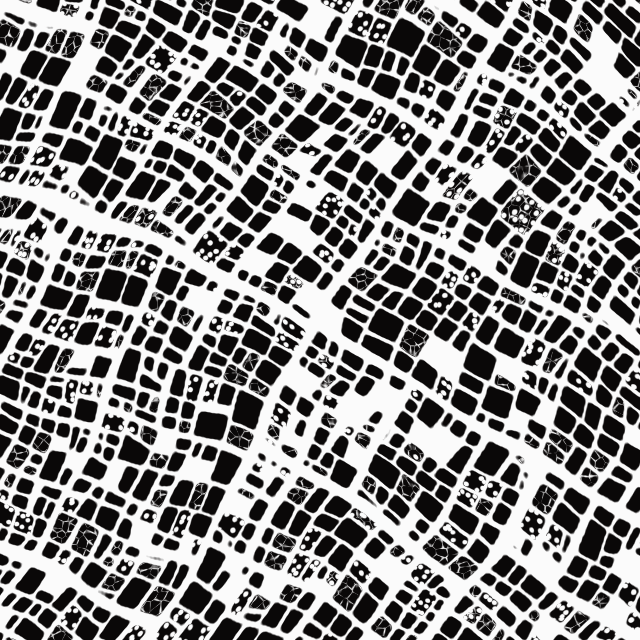
Reproduce this pattern procedurally as a WebGL 1 fragment shader.

```glsl
precision highp float;
uniform vec2 u_resolution;

const vec3 INK = vec3(0.04, 0.03, 0.03);
const vec3 PAPER = vec3(0.985);
const float EXTENT = 0.9;      // half size of the root block
const float ROUNDING = 0.007;  // softness of block corners
const float EDGE = 0.0014;     // half width of the edge ramp

float hash(float x) {
  return fract(sin(x * 127.1 + 3.7) * 4375.85);
}

vec2 hash2(vec2 p) {
  vec2 q = vec2(dot(p, vec2(127.1, 311.7)), dot(p, vec2(269.5, 183.3)));
  return fract(sin(q) * 4375.85);
}

float smoothMin(float a, float b, float k) {
  float h = max(k - abs(a - b), 0.0) / k;
  return min(a, b) - h * h * k * 0.25;
}

// Layered sines, roughly -1 to 1
float ripple(vec2 p) {
  return 0.5 * sin(p.x + 1.7 * sin(p.y * 0.8))
       + 0.3 * sin(p.y * 1.9 - p.x * 0.7 + 2.0)
       + 0.2 * sin(p.x * 3.1 + p.y * 2.3);
}

// Distances to the nearest and second nearest feature point
vec2 cellular(vec2 p) {
  vec2 cell = floor(p);
  vec2 nearest = vec2(8.0);
  for (int y = -1; y <= 1; y++) {
    for (int x = -1; x <= 1; x++) {
      vec2 c = cell + vec2(float(x), float(y));
      float d = length(c + hash2(c) - p);
      nearest.y = min(nearest.y, max(nearest.x, d));
      nearest.x = min(nearest.x, d);
    }
  }
  return nearest;
}

// Slanted street directions that bend gently over the canvas
vec2 streetSpace(vec2 uv) {
  vec2 p = uv - 0.5;
  p.y += 0.2 * p.x * p.x;
  p += 0.016 * vec2(sin(p.y * 9.0 + 1.0), sin(p.x * 10.0 + p.y * 4.0));
  p += 0.004 * vec2(sin(p.y * 31.0 + p.x * 9.0), sin(p.x * 27.0 - p.y * 11.0));
  float angle = 0.52;
  float c = cos(angle), s = sin(angle);
  return vec2(c * p.x - s * p.y, s * p.x + c * p.y);
}

float streetHalfWidth(float seed, float span, vec2 p) {
  float lane = mix(0.0021, 0.0036, hash(seed + 0.31));
  float avenue = mix(0.003, 0.012, hash(seed + 0.47));
  float wide = max(smoothstep(0.15, 0.4, span), step(0.9, hash(seed + 0.59)) * 0.6);
  return mix(lane, avenue, wide) * (1.0 + 0.3 * ripple(p * 24.0));
}

// Recursive splitting into blocks: x = inner distance, y = block seed
vec2 blocks(vec2 p, float seed) {
  vec2 lo = vec2(-EXTENT), hi = vec2(EXTENT);
  float d = 0.1;
  for (int i = 0; i < 15; i++) {
    vec2 size = hi - lo;
    float span = max(size.x, size.y);
    if (span < mix(0.034, 0.062, hash(seed + 0.73))) break;

    vec2 axis = size.x * mix(0.8, 1.25, hash(seed + 0.17)) > size.y ? vec2(1.0, 0.0) : vec2(0.0, 1.0);
    float middle = dot(mix(lo, hi, mix(0.36, 0.64, hash(seed + 0.23))), axis);
    float tilt = (hash(seed + 0.83) - 0.5) * 0.4 * (1.0 - smoothstep(0.05, 0.18, span));
    float side = dot(p, axis) - middle - tilt * dot(p - 0.5 * (lo + hi), axis.yx);

    d = smoothMin(d, abs(side) - streetHalfWidth(seed, span, p), ROUNDING);
    if (side > 0.0) lo = mix(lo, vec2(middle), axis);
    else hi = mix(hi, vec2(middle), axis);
    seed = hash(seed * 3.0 + step(0.0, side) * 0.37 + 0.11);
  }
  return vec2(d, seed);
}

// Round bites, hairline cracks and empty lots on some blocks
float wear(float d, float seed, vec2 p) {
  vec2 grain = cellular(p * 75.0);
  float bite = (grain.x - 0.3) / 75.0;
  float crack = (grain.y - grain.x) / 150.0 - 0.0002 + 0.0008 * ripple(p * 190.0);
  if (hash(seed + 0.41) < 0.16) d = min(d, bite);
  if (hash(seed + 0.67) < 0.16) d = min(d, crack);
  if (hash(seed + 0.91) < 0.045) d = -1.0;
  return d;
}

void main() {
  vec2 uv = gl_FragCoord.xy / u_resolution;
  vec2 p = streetSpace(uv);
  vec2 block = blocks(p, 0.37);
  float d = wear(block.x, block.y, p) + 0.0006 * ripple(p * 260.0);
  gl_FragColor = vec4(mix(PAPER, INK, smoothstep(-EDGE, EDGE, d)), 1.0);
}
```
